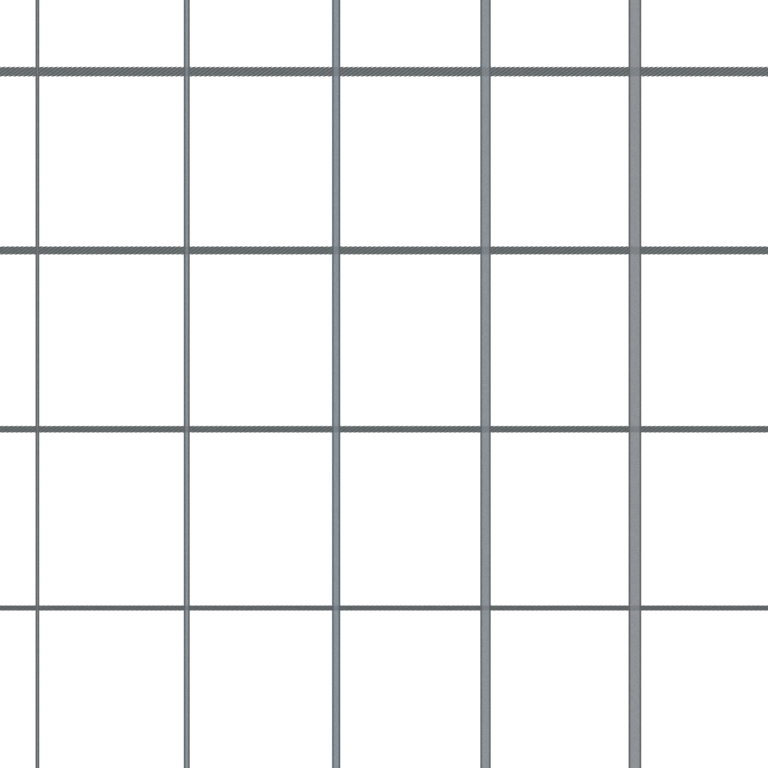
A Shadertoy shader for this pattern:

```glsl
// Wire grid on white: smooth upright bars widening rightward, twisted cross wires thickening upward.
#define BAR_GRID vec2(0.0487, 0.1945)     // first centre, spacing
#define BAR_WIDTH vec2(0.0047, 0.0029)    // first width, growth per bar
#define BAR_LAST 4.0
#define WIRE_GRID vec2(0.2083, 0.2328)
#define WIRE_WIDTH vec2(0.0064, 0.0018)
#define WIRE_LAST 3.0
#define TWIST_PITCH 0.0062
#define SOFTNESS 0.0012
#define DARK_STEEL vec3(0.34, 0.36, 0.37)
#define LIGHT_STEEL vec3(0.56, 0.575, 0.59)
#define GRAIN 0.025

float hash21(vec2 p) {
    vec3 q = fract(p.xyx * 0.1031);
    q += dot(q, q.yzx + 33.33);
    return fract((q.x + q.y) * q.z);
}

// Returns signed offset from the nearest line centre, its half width and its index.
vec3 nearestLine(float coord, vec2 grid, vec2 width, float last) {
    float index = clamp(round((coord - grid.x) / grid.y), 0.0, last);
    float offset = coord - grid.x - index * grid.y;
    return vec3(offset, 0.5 * (width.x + index * width.y), index);
}

float coverage(float signedDistance, float blur) {
    return 1.0 - smoothstep(-blur, blur, signedDistance);
}

void mainImage(out vec4 fragColor, in vec2 fragCoord) {
    vec2 uv = fragCoord / iResolution.y;
    float blur = max(SOFTNESS, 0.75 / iResolution.y);
    float grain = GRAIN * (hash21(floor(uv * 512.0)) - 0.5);
    vec3 color = vec3(1.0);

    // Cross wires: slanted strands over a dark core, with slightly notched edges
    vec3 wire = nearestLine(uv.y, WIRE_GRID, WIRE_WIDTH, WIRE_LAST);
    float strand = 0.5 + 0.5 * cos(6.28318 * (uv.x - 1.4 * wire.x) / TWIST_PITCH);
    float twist = mix(0.25, 1.0, wire.z / WIRE_LAST);
    float wireEdge = abs(wire.x) - wire.y + 0.0008 * twist * (strand - 0.5);
    vec3 wireColor = mix(DARK_STEEL, LIGHT_STEEL, 0.12 + 0.4 * twist * strand);
    color = mix(color, wireColor + grain, coverage(wireEdge, blur));

    // Upright bars: dark rims around a lighter face, cooler in the middle of the run
    vec3 bar = nearestLine(uv.x, BAR_GRID, BAR_WIDTH, BAR_LAST);
    float barEdge = abs(bar.x) - bar.y;
    float face = smoothstep(0.0006, 0.0034, -barEdge);
    float cool = 1.0 - abs(bar.z - 2.0) / 2.0;
    vec3 barColor = mix(DARK_STEEL + 0.03, LIGHT_STEEL, face);
    barColor += cool * vec3(-0.02, 0.0, 0.015) + grain;

    // The wires show through faintly at each crossing
    float crossing = coverage(wireEdge, blur);
    barColor = mix(barColor, wireColor, 0.4 * crossing);
    color = mix(color, barColor, coverage(barEdge, blur));

    fragColor = vec4(color, 1.0);
}
```
